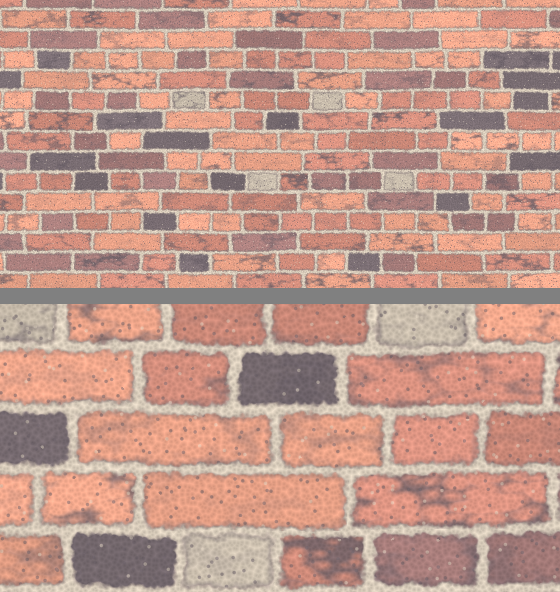
Top: the whole. Bottom: its middle third, enlarged.
Reproduce this texture procedurally as a WebGL 1 fragment shader.

```glsl
precision highp float;
// Weathered brick wall: long courses alternating with courses of short bricks.

uniform vec2 u_resolution;

// Layout; one unit is the height of a course
const float COURSES = 14.25;      // courses down the canvas
const float TOP_CUT = 0.53;       // part of the first course cut off by the top
const float WIDTH = 27.63;        // canvas width in course heights
const float BRICK_LENGTH = 3.38;  // long brick with its joint
const float LONG_SHIFT = 0.37;    // joint offset of even courses, in bricks
const float SHORT_SHIFT = 0.03;   // joint offset of odd courses
const float ODD_ONE_OUT = 0.07;   // chance that a slot breaks the course rule
const float JOINT = 0.072;        // smallest half width of a joint
const float CORNER = 0.09;
const float ROUGHNESS = 0.10;

// Colours
const vec3 ORANGE = vec3(0.95, 0.66, 0.55);
const vec3 RED = vec3(0.85, 0.57, 0.50);
const vec3 BROWN = vec3(0.67, 0.50, 0.49);
const vec3 SLATE = vec3(0.49, 0.44, 0.46);
const vec3 CREAM = vec3(0.83, 0.78, 0.71);
const vec3 SOOT = vec3(0.41, 0.37, 0.40);
const vec3 MORTAR = vec3(0.86, 0.81, 0.74);
const vec3 MORTAR_SHADE = vec3(0.57, 0.51, 0.50);

float hash(vec2 p) {
  p = fract(p * vec2(0.1031, 0.1137));
  p += dot(p, p.yx + 33.33);
  return fract((p.x + p.y) * p.x * 17.17 + p.y * 43.7);
}

// Cellular noise: distance to the nearest point, and that point's hash
vec2 cellular(vec2 p) {
  vec2 cell = floor(p);
  vec2 nearest = vec2(9.0, 0.0);
  for (int j = -1; j <= 1; j++) {
    for (int i = -1; i <= 1; i++) {
      vec2 c = cell + vec2(float(i), float(j));
      vec2 point = c + vec2(hash(c + 3.7), hash(c + 81.3));
      float dist = length(point - p);
      if (dist < nearest.x) nearest = vec2(dist, hash(c + 47.1));
    }
  }
  return nearest;
}

float roundedBox(vec2 p, vec2 halfSize, float radius) {
  vec2 q = abs(p) - halfSize + radius;
  return length(max(q, 0.0)) + min(max(q.x, q.y), 0.0) - radius;
}

// Odd courses hold short bricks; every third of them only on the right half
float isShort(float slot, float course) {
  float odd = mod(course, 2.0) * step(2.5, course);
  float mixedCourse = 1.0 - step(0.5, abs(mod(course, 6.0) - 1.0));
  float split = odd * mix(1.0, step(3.5, slot), mixedCourse);
  return abs(split - step(hash(vec2(slot, course) + 5.9), ODD_ONE_OUT));
}

vec3 brickColor(float pick, float split) {
  vec3 c = mix(ORANGE, RED, step(0.38, pick));
  c = mix(c, BROWN, step(0.65, pick));
  c = mix(c, SLATE, step(0.86, pick));
  return mix(c, CREAM, step(0.94, pick) * split);
}

void main() {
  vec2 uv = gl_FragCoord.xy / u_resolution;
  float pixel = WIDTH / u_resolution.x;
  vec2 wall = vec2(uv.x * WIDTH, (1.0 - uv.y) * COURSES + TOP_CUT);

  // Courses sag slightly and joints lean
  vec2 p = wall;
  p.y += 0.025 * sin(wall.x * 0.55 + wall.y * 0.4) + 0.012 * sin(wall.x * 2.3 + wall.y);
  p.x += 0.03 * sin(wall.y * 2.1 + wall.x * 1.3);

  // Find the brick: a slot holds one long brick or two short ones
  float course = floor(p.y);
  float shift = mix(LONG_SHIFT, SHORT_SHIFT, mod(course, 2.0));
  shift += 0.12 * (hash(vec2(course, 19.0)) - 0.5);
  float along = p.x / BRICK_LENGTH - shift;
  float slot = floor(along);
  float split = isShort(slot, course);
  float middle = 0.5 + 0.09 * (hash(vec2(slot, course) + 31.0) - 0.5);
  float second = split * step(middle, fract(along));
  float start = middle * second;
  float end = mix(1.0, middle, split * (1.0 - second));
  vec2 id = vec2(slot * 2.0 + second, course) + 11.0;
  vec4 rnd = vec4(hash(id), hash(id + 23.4), hash(id + 57.8), hash(id + 91.2));

  // Brick outline with chipped edges
  vec2 local = vec2((fract(along) - 0.5 * (start + end)) * BRICK_LENGTH, fract(p.y) - 0.5);
  local.y += local.x * (rnd.y - 0.5) * 0.03;
  vec2 halfSize = vec2(0.5 * (end - start) * BRICK_LENGTH, 0.5);
  halfSize -= JOINT + vec2(0.05, 0.035) * rnd.zw;
  float chips = cellular(wall * 3.5).x * 0.6 + cellular(wall * 9.0 + 7.0).x * 0.4;
  float d = roundedBox(local, halfSize, CORNER) + (chips - 0.46) * ROUGHNESS * 1.6;

  // Fired clay: soot blotches, dark rims, pits and lime flecks
  float grain = cellular(wall * 13.0 + 40.0).x - 0.45;
  vec2 stain = wall * vec2(0.9, 1.7) + id * 7.3;
  float blotch = cellular(stain).x * 0.6 + cellular(stain * 3.1).x * 0.4;
  vec3 brick = brickColor(rnd.x, split) * (0.93 + 0.13 * rnd.y);
  brick = mix(brick, SOOT, smoothstep(0.38, 0.72, blotch) * (0.12 + 0.75 * rnd.z * rnd.z));
  brick = mix(brick, SOOT, smoothstep(-0.11, 0.02, d) * 0.38);
  vec2 pit = cellular(wall * 6.0 + 90.0);
  float spot = 1.0 - smoothstep(0.10, 0.24, pit.x);
  brick = mix(brick, SOOT, spot * step(pit.y, 0.35) * 0.5);
  brick = mix(brick, MORTAR, spot * step(0.88, pit.y) * 0.5);
  brick *= 1.0 + 0.18 * grain;

  // Sandy mortar, shaded beside and below each brick
  float shade = (1.0 - smoothstep(0.0, 0.07, d)) * (0.4 + 0.25 * step(0.0, local.y));
  vec3 mortar = mix(MORTAR, MORTAR_SHADE, shade * (0.5 + chips)) * (1.0 + 0.22 * grain);

  float edge = pixel + 0.012;
  gl_FragColor = vec4(mix(brick, mortar, smoothstep(-edge, edge, d)), 1.0);
}
```
